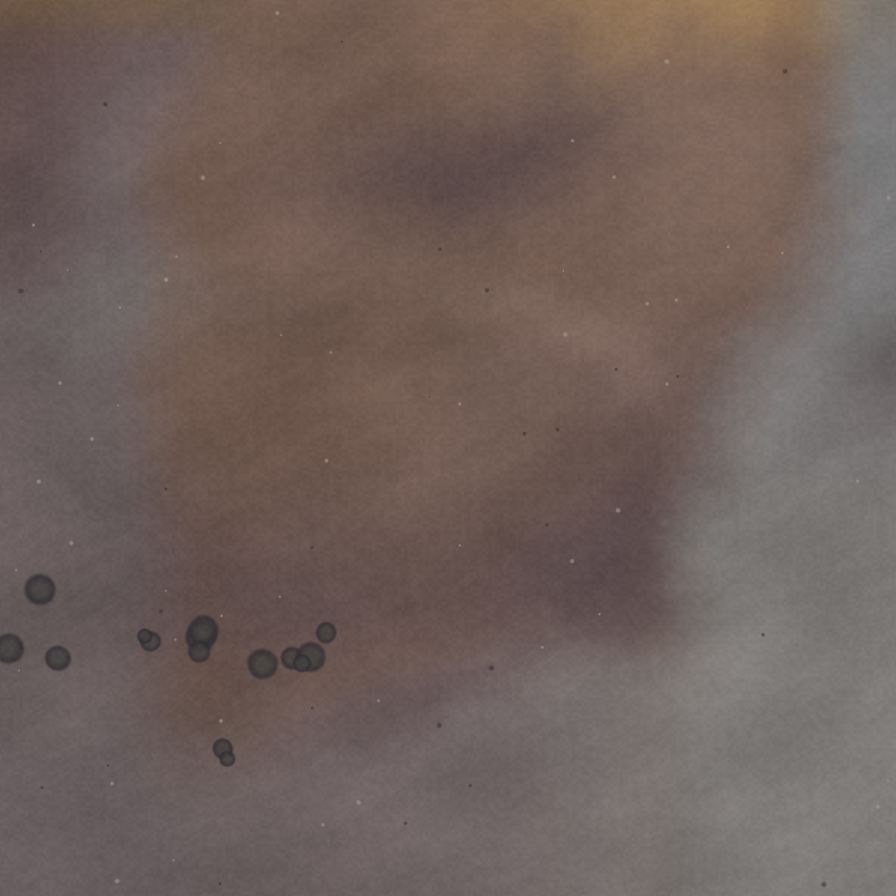
Reproduce this texture procedurally as a WebGL 2 fragment shader.

```glsl
#version 300 es
precision highp float;
// Weathered painted surface: soft brown, plum and grey clouds with dark round spots and fine grain.

uniform vec2 u_resolution;
out vec4 fragColor;

float hash(vec2 p) {
    return fract(sin(dot(p, vec2(127.1, 311.7))) * 43758.5453);
}

float noise(vec2 p) {
    vec2 i = floor(p), f = fract(p);
    f = f * f * (3.0 - 2.0 * f);
    return mix(mix(hash(i), hash(i + vec2(1, 0)), f.x),
               mix(hash(i + vec2(0, 1)), hash(i + vec2(1, 1)), f.x), f.y);
}

float fbm(vec2 p) {
    float sum = 0.0, gain = 0.5;
    for (int i = 0; i < 5; i++) {
        sum += gain * noise(p);
        p = mat2(1.6, 1.2, -1.2, 1.6) * p + 7.3;
        gain *= 0.5;
    }
    return sum;
}

vec2 rotate(vec2 p, float angle) {
    float c = cos(angle), s = sin(angle);
    return vec2(c * p.x + s * p.y, c * p.y - s * p.x);
}

// Soft elliptical patch, turned by an angle
float patchMask(vec2 p, vec2 centre, vec2 radius, float angle) {
    vec2 q = rotate(p - centre, angle) / radius;
    return exp(-dot(q, q));
}

// Sparse small dots, one candidate per grid cell
float specks(vec2 uv, float cells, float density, float seed) {
    vec2 cell = floor(uv * cells);
    vec2 centre = 0.25 + 0.5 * vec2(hash(cell + seed), hash(cell + seed + 31.0));
    float radius = mix(0.04, 0.13, hash(cell + seed + 57.0));
    float dotMask = 1.0 - smoothstep(radius * 0.3, radius, length(fract(uv * cells) - centre));
    return dotMask * step(hash(cell + seed + 83.0), density);
}

void main() {
    vec2 uv = gl_FragCoord.xy / u_resolution;
    vec3 brown = vec3(0.42, 0.33, 0.29), tan_ = vec3(0.50, 0.41, 0.37);
    vec3 plum = vec3(0.35, 0.29, 0.30), mauve = vec3(0.41, 0.37, 0.375);
    vec3 grey = vec3(0.49, 0.475, 0.465), ochre = vec3(0.60, 0.48, 0.34);

    // Warped position gives the patches ragged, cloudy outlines
    vec2 warp = vec2(fbm(uv * 5.0), fbm(uv * 5.0 + 19.0)) - 0.48;
    vec2 p = uv + 0.16 * warp;

    // Warm centre with lighter diagonal streaks
    vec3 color = mix(brown, tan_, 0.35 * smoothstep(0.35, 0.65, fbm(rotate(uv, 0.5) * vec2(4.0, 7.0) + 3.0)));
    color = mix(color, tan_, 0.75 * patchMask(p, vec2(0.50, 0.49), vec2(0.20, 0.07), 0.6));
    color = mix(color, tan_, 0.8 * patchMask(p, vec2(0.62, 0.59), vec2(0.22, 0.06), -0.45));
    color = mix(color, tan_, 0.7 * patchMask(p, vec2(0.76, 0.79), vec2(0.14, 0.20), -0.3));
    color = mix(color, brown * 0.95, 0.6 * patchMask(p, vec2(0.35, 0.56), vec2(0.13, 0.09), 0.3));

    // Cool column on the left
    float column = 1.0 - smoothstep(0.12, 0.24, p.x);
    color = mix(color, mauve, 0.9 * column * (1.0 - smoothstep(0.65, 0.98, p.y)));
    color = mix(color, mauve * 1.06, 0.8 * patchMask(p, vec2(0.14, 0.82), vec2(0.06, 0.22), -0.15));
    color = mix(color, grey * 0.95, 0.7 * patchMask(p, vec2(0.10, 0.66), vec2(0.15, 0.04), 0.0));

    // Plum shadows
    color = mix(color, plum, 0.8 * patchMask(p, vec2(0.04, 0.84), vec2(0.10, 0.17), -0.3));
    color = mix(color, plum, 0.65 * patchMask(p, vec2(0.52, 0.81), vec2(0.14, 0.06), 0.3));
    color = mix(color, plum, 0.65 * patchMask(p, vec2(0.35, 0.35), vec2(0.24, 0.09), 0.1));
    color = mix(color, plum, 0.9 * patchMask(p, vec2(0.69, 0.39), vec2(0.18, 0.12), 0.6));

    // Grey ground below and on the right
    float lower = 1.0 - smoothstep(-0.07, 0.10, p.y - 0.13 - 0.20 * p.x);
    color = mix(color, mix(mauve, grey, smoothstep(0.35, 0.85, p.x)), 0.9 * lower);
    float right = smoothstep(-0.06, 0.07, p.x - 0.78 - 0.14 * smoothstep(0.3, 1.0, p.y));
    color = mix(color, grey + vec3(-0.01, 0.0, 0.01) * smoothstep(0.3, 0.7, uv.y), right);
    color = mix(color, plum + 0.02, 0.7 * patchMask(p, vec2(0.48, 0.21), vec2(0.10, 0.04), 0.25));
    color = mix(color, mauve * 0.95, 0.7 * patchMask(p, vec2(0.99, 0.57), vec2(0.09, 0.07), 0.4));

    // Ochre band along the top
    color = mix(color, ochre, 0.95 * patchMask(p, vec2(0.77, 1.01), vec2(0.22, 0.075), 0.12));
    color = mix(color, ochre * 0.8, 0.6 * patchMask(p, vec2(0.05, 1.01), vec2(0.18, 0.04), 0.0));

    // Cloudy shading and faint brush strokes
    color *= 1.0 + 0.22 * (fbm(rotate(uv, 0.4) * vec2(7.0, 11.0) + 40.0) - 0.48);
    color *= 1.0 + 0.06 * (fbm(rotate(uv, 0.35) * vec2(30.0, 80.0)) - 0.48);

    // Dark round spots scattered over the lower left
    for (int i = 0; i < 15; i++) {
        float k = float(i);
        vec2 centre = vec2(0.37 * hash(vec2(k, 1.7)), 0.27 + 0.26 * (hash(vec2(k, 5.2)) - 0.5));
        centre.y = mix(centre.y, 0.28, step(0.5, hash(vec2(k, 8.4))) * 0.85);
        float radius = mix(0.009, 0.019, hash(vec2(k, 3.9)));
        float d = length(uv - centre + 0.012 * warp) / radius;
        float spot = 1.0 - smoothstep(0.8, 1.12, d);
        color = mix(color, mix(vec3(0.27, 0.26, 0.25), vec3(0.19, 0.18, 0.20), smoothstep(0.3, 0.9, d)), 0.8 * spot);
    }

    // Specks and fine grain
    color = mix(color, vec3(0.66, 0.62, 0.58), 0.6 * specks(uv, 34.0, 0.035, 4.0));
    color = mix(color, vec3(0.22, 0.19, 0.19), 0.6 * specks(uv, 30.0, 0.025, 11.0));
    color += 0.030 * (noise(uv * 300.0) - 0.5) + 0.015 * (noise(uv * 140.0 + 9.0) - 0.5);

    fragColor = vec4(color, 1.0);
}
```
